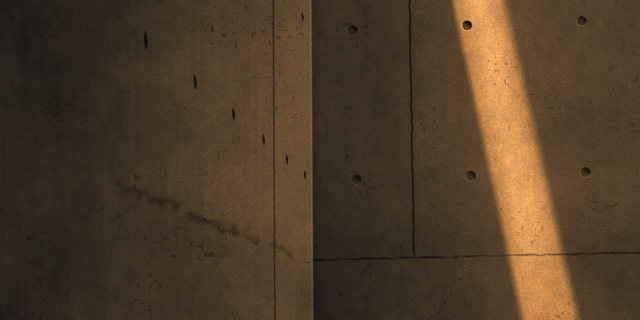
This texture is drawn by a WebGL 2 fragment shader. Its source:

```glsl
#version 300 es
precision highp float;
// Two concrete walls meeting at a corner, with a slanted beam of warm sunlight.
// Each wall is a tone gradient plus layered noise; joints, slits and round
// tie holes are distance functions that darken the lit surface.
uniform vec2 u_resolution;
out vec4 fragColor;

float hash(vec2 cell) {
  vec3 q = fract(vec3(cell.xyx) * 0.1031);
  q += dot(q, q.yzx + 33.33);
  return fract((q.x + q.y) * q.z);
}

float noise(vec2 p) {
  vec2 i = floor(p), f = fract(p);
  f = f * f * (3.0 - 2.0 * f);
  return mix(mix(hash(i), hash(i + vec2(1, 0)), f.x),
             mix(hash(i + vec2(0, 1)), hash(i + vec2(1, 1)), f.x), f.y);
}

float fbm(vec2 p) {
  float sum = 0.0, amp = 0.5;
  for (int i = 0; i < 5; i++) {
    sum += amp * noise(p);
    p = p * 2.03 + 17.3;
    amp *= 0.5;
  }
  return sum;
}

// Soft thin stroke around distance zero
float stroke(float d, float width) {
  return 1.0 - smoothstep(0.0, width + 0.6 / u_resolution.y, abs(d));
}

void main() {
  vec2 p = gl_FragCoord.xy / u_resolution.y;
  float pixel = 1.0 / u_resolution.y;
  float cornerX = 0.980 - 0.006 * p.y;
  float right = smoothstep(-pixel, pixel, p.x - cornerX);
  float left = 1.0 - right;
  float blotch = fbm(p * 5.0) - 0.48;
  float rough = fbm(p * vec2(34.0, 28.0)) - 0.48;
  float streak = noise(vec2(p.x * 85.0, p.y * 2.5)) - 0.5;
  float wobble = 0.004 * (noise(p * 45.0) - 0.5);

  // Left wall: brightens toward the corner, darker below the receding joint
  float depth = cornerX - p.x;
  float slope = p.y - 0.187 - 0.33 * depth - 0.10 * depth * depth;
  float leftTone = -0.19 + 1.03 * smoothstep(0.0, 1.0, p.x);
  leftTone -= 0.24 * smoothstep(0.15, 0.8, p.x) * (1.0 - smoothstep(-0.10, 0.10, slope));
  leftTone -= 0.08 * smoothstep(0.6, 1.0, p.y);
  leftTone += 0.07 * smoothstep(0.84, 0.87, p.x) + 0.09 * streak;

  // Right wall: dim by the corner and along the floor, warmer by the beam
  float rightTone = 0.12 + 0.48 * smoothstep(1.0, 1.65, p.x);
  rightTone -= 0.24 * (1.0 - smoothstep(0.05, 0.55, p.y));
  rightTone -= 0.10 * smoothstep(1.75, 2.0, p.x);
  rightTone -= 0.10 * exp(-pow((p.y - 0.23) / 0.07, 2.0)) * (0.6 + 2.0 * blotch);
  rightTone += 0.04 * streak;

  float tone = mix(leftTone, rightTone, right) + 0.45 * blotch + 0.22 * rough;
  vec3 shade = vec3(0.19, 0.16, 0.12) + tone * vec3(0.23, 0.16, 0.08);

  // Sunbeam with a soft penumbra
  float beamLeft = p.x - 1.635 + 0.221 * p.y;
  float beamRight = 1.805 - 0.229 * p.y - p.x;
  float penumbra = 0.018 - 0.006 * p.y;
  float beam = smoothstep(-penumbra, penumbra, beamLeft)
             * smoothstep(-0.020, 0.020, beamRight);
  float core = smoothstep(0.0, 0.07, min(beamLeft, beamRight)) * smoothstep(-0.1, 0.45, p.y);
  vec3 sun = mix(vec3(0.69, 0.47, 0.26), vec3(0.84, 0.60, 0.36), core);
  sun *= 1.0 + 0.22 * blotch + 0.20 * rough;
  vec3 color = mix(shade, sun, beam);
  color += vec3(0.05, 0.03, 0.01) * right * exp(-9.0 * max(0.0, max(-beamLeft, -beamRight)));

  // Formwork joints
  float upright = stroke(p.x - 1.298 + 0.019 * p.y + wobble, 0.004)
                * smoothstep(0.19, 0.21, p.y);
  float level = stroke(p.y - 0.1875 - 0.023 * (p.x - 0.98) + wobble, 0.004)
              * (0.35 + 0.65 * noise(p * 30.0));
  color *= 1.0 - right * (0.60 * upright + 0.55 * level);
  color *= 1.0 - 0.45 * left * stroke(p.x - 0.859 + 0.005 * p.y, 0.003);
  float crumble = exp(-pow((slope + 8.0 * wobble) / 0.016, 2.0));
  color *= 1.0 - 0.30 * left * crumble * smoothstep(0.15, 0.5, p.x)
         * smoothstep(0.3, 0.7, noise(p * 40.0));

  // Corner edge: a faint light rim beside a dark seam
  color += 0.05 * left * stroke(p.x - cornerX + 0.004, 0.004);
  color *= 1.0 - 0.22 * right * exp(-max(0.0, p.x - cornerX) * 45.0);

  // Foreshortened slits on the left wall, two rows
  for (int j = 0; j < 2; j++) {
    for (int i = 0; i < 6; i++) {
      float near = pow(0.78, float(i));
      vec2 center = vec2(0.4557 + 0.70 * (1.0 - near), 0.875 - 0.593 * (1.0 - near));
      center += float(j) * vec2(-0.008, 0.39 + 0.36 * near);
      vec2 d = p - center;
      float halfHeight = 0.008 + 0.020 * near;
      float halfWidth = 0.0025 + 0.0035 * near;
      float slit = length(vec2((d.x + 0.08 * d.y) / halfWidth, d.y / halfHeight));
      color *= 1.0 - 0.68 * left * (1.0 - smoothstep(0.6, 1.25, slit));
    }
  }

  // Round tie holes on the right wall
  for (int j = 0; j < 2; j++) {
    for (int i = 0; i < 3; i++) {
      float col = float(i), row = float(j);
      vec2 d = p - vec2(1.1016 + 0.358 * col + 0.012 * row,
                        0.906 + 0.0145 * col - row * (0.467 + 0.003 * col));
      float radius = length(d), facing = dot(d, vec2(0.6, 0.8));
      float disc = 1.0 - smoothstep(0.015 - pixel, 0.015 + pixel, radius);
      float shadow = disc * (0.28 + 0.42 * smoothstep(-0.006, 0.012, facing) + 0.28 * beam);
      color *= 1.0 - shadow;
      color *= 1.0 + 0.30 * stroke(radius - 0.016, 0.003) * smoothstep(0.0, 0.012, -facing);
    }
  }

  // Pits and fine grain
  float pits = smoothstep(0.80, 0.95, noise(p * 95.0)) * smoothstep(0.45, 0.8, noise(p * 9.0 + 4.0));
  color *= 1.0 - 0.25 * pits;
  color *= 1.0 + 0.14 * (noise(p * 230.0) - 0.5);
  fragColor = vec4(clamp(color, 0.0, 1.0), 1.0);
}
```
